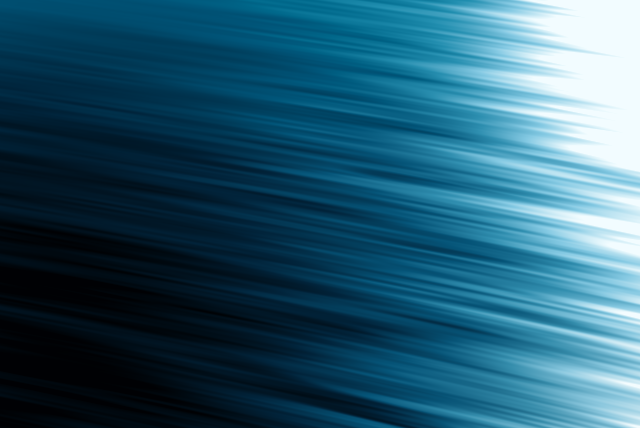
Give the GLSL for this background, as a WebGL 2 fragment shader.

```glsl
#version 300 es
precision highp float;
// Slanted blue motion streaks, from a black lower left to a white glow at upper right.

uniform vec2 u_resolution;
out vec4 outColor;

float hash(vec2 p) {
    return fract(sin(dot(p, vec2(127.1, 311.7))) * 43758.5453);
}

// Smooth noise along one row; each row is shifted by its own random phase
float rowNoise(float x, float row) {
    x += 17.0 * hash(vec2(row, 3.7));
    float cell = floor(x);
    return mix(hash(vec2(cell, row)), hash(vec2(cell + 1.0, row)), smoothstep(0.0, 1.0, x - cell));
}

float streakNoise(vec2 p) {
    float row = floor(p.y);
    return mix(rowNoise(p.x, row), rowNoise(p.x, row + 1.0), smoothstep(0.0, 1.0, p.y - row)) - 0.5;
}

// Six tones from black through blue to near white
vec3 toneRamp(float level) {
    vec3 color = vec3(0.0, 0.005, 0.015);
    color = mix(color, vec3(0.005, 0.14, 0.23), clamp(level, 0.0, 1.0));
    color = mix(color, vec3(0.02, 0.33, 0.47), clamp(level - 1.0, 0.0, 1.0));
    color = mix(color, vec3(0.19, 0.56, 0.69), clamp(level - 2.0, 0.0, 1.0));
    color = mix(color, vec3(0.52, 0.79, 0.89), clamp(level - 3.0, 0.0, 1.0));
    return mix(color, vec3(0.95, 0.99, 1.0), clamp(level - 4.0, 0.0, 1.0));
}

void main() {
    vec2 uv = gl_FragCoord.xy / u_resolution;
    float x = uv.x * u_resolution.x / u_resolution.y;

    // Broad light: brighter to the right and along the top
    float level = 0.06 + 1.8 * pow(uv.y, 2.6) + mix(4.4, 2.8, pow(uv.y, 4.0)) * uv.x * uv.x;
    vec2 fromGlow = (uv - vec2(0.91, 0.97)) / vec2(0.16, 0.42);
    fromGlow.x += 0.15 * fromGlow.y;
    level += 1.6 * exp(-dot(fromGlow, fromGlow));

    // Streaks in octaves, steeper towards the bottom
    float across = uv.y + x * (0.21 - 0.08 * uv.y);
    float streaks = 0.0;
    vec2 scale = vec2(1.4, 15.0);
    float weight = 0.5;
    for (int i = 0; i < 5; i++) {
        streaks += weight * streakNoise(vec2(x, across) * scale + 31.0 * float(i));
        scale *= vec2(1.3, 1.83);
        weight *= 1.04;
    }
    float calmCorner = smoothstep(0.65, 1.0, uv.y) * (1.0 - smoothstep(0.2, 0.75, uv.x));
    float strength = mix(0.55, 1.5, smoothstep(0.1, 0.9, uv.x)) * (1.0 - 0.7 * calmCorner);
    level += streaks * strength;

    // Occasional long dark gaps through the middle and right
    float gap = streakNoise(vec2(x * 1.9 + 5.0, across * 34.0));
    level -= 0.9 * smoothstep(0.2, 0.5, gap) * smoothstep(0.2, 0.6, uv.x) * (1.0 - smoothstep(0.55, 0.95, uv.y));

    vec3 color = toneRamp(level);

    // Purer blue at the top, greyer light at the lower right
    color.r -= 0.08 * smoothstep(0.6, 1.0, uv.y) * (1.0 - smoothstep(2.5, 4.0, level));
    float grey = dot(color, vec3(0.25, 0.5, 0.25));
    color = mix(color, vec3(grey), 0.15 * smoothstep(0.55, 1.0, uv.x) * (1.0 - smoothstep(0.0, 0.45, uv.y)));
    outColor = vec4(clamp(color, 0.0, 1.0), 1.0);
}
```
